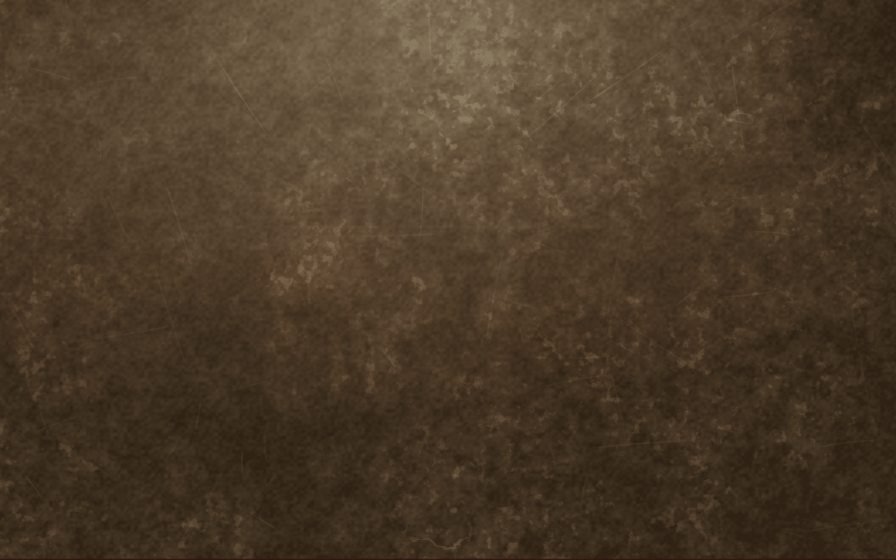
Give the GLSL for this texture, as a WebGL 1 fragment shader.

```glsl
precision highp float;
// Worn brown leather or plaster, lit softly from the top: a broad glow, faint
// rectangular stains, layered noise for mottling, embossed grain, pale flecks,
// ragged cracks and a loop of hairline scratches.
uniform vec2 u_resolution;

float hash(vec2 p) {
  vec3 q = fract(vec3(p.xyx) * 0.1031);
  q += dot(q, q.yzx + 33.33);
  return fract((q.x + q.y) * q.z);
}

float noise(vec2 p) {
  vec2 i = floor(p), f = fract(p);
  f = f * f * (3.0 - 2.0 * f);
  return mix(mix(hash(i), hash(i + vec2(1.0, 0.0)), f.x),
             mix(hash(i + vec2(0.0, 1.0)), hash(i + vec2(1.0)), f.x), f.y);
}

float fbm(vec2 p) {
  float sum = 0.0, gain = 0.5;
  for (int i = 0; i < 5; i++) {
    sum += gain * noise(p);
    p = mat2(1.6, 1.2, -1.2, 1.6) * p + 17.3;
    gain *= 0.5;
  }
  return sum / 0.97;
}

// Fine surface relief, used for the embossed grain
float relief(vec2 p) {
  return 0.5 * noise(p * 85.0) + 0.5 * noise(p.yx * 145.0 + 41.0);
}

float glow(vec2 p, vec2 center, vec2 radius) {
  vec2 d = (p - center) / radius;
  return exp(-dot(d, d));
}

// Hairlines with random place, length and direction
float scratches(vec2 p) {
  float sum = 0.0;
  for (int i = 0; i < 90; i++) {
    float k = float(i);
    vec2 start = vec2(1.6 * hash(vec2(k, 3.0)), hash(vec2(k, 11.0)));
    float angle = 6.2832 * hash(vec2(k, 23.0));
    float len = 0.05 + 0.25 * pow(hash(vec2(k, 37.0)), 2.0);
    vec2 dir = vec2(cos(angle), sin(angle));
    vec2 d = p - start;
    float along = dot(d, dir) / len;
    float across = dot(d, vec2(-dir.y, dir.x)) + 0.012 * along * (along - 1.0);
    float ends = smoothstep(0.0, 0.2, along) * smoothstep(1.0, 0.6, along);
    float line = smoothstep(0.0026, 0.0004, abs(across));
    sum += line * ends * (0.3 + 0.7 * hash(vec2(k, 53.0)));
  }
  return min(sum, 1.0);
}

void main() {
  vec2 p = gl_FragCoord.xy / u_resolution.y;
  p.x *= 1.6 * u_resolution.y / u_resolution.x;
  float cloud = fbm(p * 3.5 + 5.0) - 0.5;
  float mottle = fbm(p * 16.0 + 31.0) - 0.5;
  float speckle = fbm(p * 50.0 + 70.0) - 0.5;
  float grit = noise(p * 165.0 + 9.0) - 0.5;

  // Broad light from the top, dim toward the right and below
  float light = 0.02 + 0.86 * glow(p, vec2(0.78, 1.04), vec2(0.52, 0.42));
  light += 0.26 * glow(p, vec2(0.1, 0.78), vec2(0.55, 0.3));
  light += 0.15 * glow(p, vec2(0.75, 0.5), vec2(0.55, 0.22));
  light += 0.1 * glow(p, vec2(1.3, 0.85), vec2(0.2, 0.25));

  // Soft edged rectangular stains and seams
  vec2 q = p + 0.03 * cloud;
  float lowerRight = smoothstep(0.89, 0.94, q.x) * smoothstep(0.45, 0.39, q.y);
  float rightBand = smoothstep(1.38, 1.43, q.x) * smoothstep(0.68, 0.8, q.y);
  light -= 0.05 * lowerRight + 0.12 * rightBand;
  light += 0.08 * glow(q, vec2(0.9, 0.45), vec2(0.025, 0.2));
  light += 0.05 * glow(q, vec2(1.29, 0.2), vec2(0.02, 0.22));
  light += 0.07 * glow(p, vec2(0.72, 0.595), vec2(0.45, 0.003));

  // Mottling and grain
  float emboss = relief(p) - relief(p + vec2(0.0015, -0.003));
  float wear = smoothstep(-0.2, 0.25, cloud + 0.6 * mottle);
  float value = light + 0.2 * cloud + 0.24 * mottle;
  value += (0.28 + 0.2 * wear) * speckle + 0.2 * emboss + 0.17 * grit;

  // Small pale flecks where the surface is rubbed
  float chips = fbm(p * 80.0 + 130.0) - 0.5;
  float fleck = smoothstep(0.08, 0.3, chips + 0.25 * mottle);
  value += 0.3 * fleck * wear;

  // Short ragged cracks, kept to a few worn spots
  float ridge = abs(fbm(p * vec2(9.0, 16.0) + 90.0) - 0.5);
  float spots = glow(p, vec2(1.28, 0.8), vec2(0.09, 0.025))
              + glow(p, vec2(1.37, 0.88), vec2(0.015, 0.05))
              + glow(p, vec2(0.8, 0.03), vec2(0.08, 0.02))
              + glow(p, vec2(0.9, 0.11), vec2(0.015, 0.05));
  value += 0.4 * spots * smoothstep(0.03, 0.0, ridge);

  value += 0.16 * scratches(p) * (0.4 + noise(p * 60.0));

  // Brown ramp, bowed toward a warmer tone in the middle
  value = clamp(value, -0.13, 1.15);
  vec3 color = mix(vec3(0.22, 0.167, 0.108), vec3(0.50, 0.44, 0.34), value);
  color -= max(value * (1.0 - value), 0.0) * vec3(0.0, 0.065, 0.08);
  float warmth = wear * glow(p, vec2(0.7, 0.52), vec2(0.6, 0.22));
  color += warmth * vec3(0.015, 0.0, -0.003);

  // Thin dark red rim at the foot
  color = mix(vec3(0.2, 0.08, 0.06), color, smoothstep(0.0, 0.004, p.y));
  gl_FragColor = vec4(color, 1.0);
}
```
